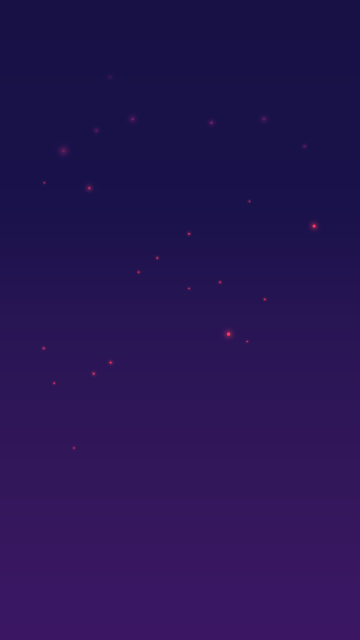
Reproduce this background procedurally as a Shadertoy shader.

```glsl
const vec3 SKY_TOP = vec3(0.092, 0.068, 0.275);
const vec3 SKY_UPPER = vec3(0.100, 0.070, 0.290);
const vec3 SKY_MIDDLE = vec3(0.158, 0.082, 0.330);
const vec3 SKY_LOWER = vec3(0.200, 0.090, 0.355);
const vec3 SKY_BOTTOM = vec3(0.230, 0.090, 0.390);

const vec3 EMBER_HOT = vec3(1.00, 0.22, 0.38);
const vec3 EMBER_COOL = vec3(0.72, 0.16, 0.62);
const int EMBER_COUNT = 24;
const vec2 FIELD_MIN = vec2(0.12, 0.30);
const vec2 FIELD_MAX = vec2(0.90, 0.89);
const float HEIGHT_BIAS = 0.65;
const float RADIUS_MIN = 0.0018;
const float RADIUS_MAX = 0.0055;
const float GLOW_SCALE = 2.2;
const float GLOW_STRENGTH = 0.38;
const float FADE_START = 0.62;
const float FADE_END = 0.92;

float hash(float n) {
    return fract(sin(n * 12.9898) * 43758.5453);
}

// Vertical gradient, h running from bottom (0) to top (1)
vec3 skyColor(float h) {
    vec3 color = mix(SKY_BOTTOM, SKY_LOWER, smoothstep(0.00, 0.28, h));
    color = mix(color, SKY_MIDDLE, smoothstep(0.20, 0.54, h));
    color = mix(color, SKY_UPPER, smoothstep(0.46, 0.71, h));
    return mix(color, SKY_TOP, smoothstep(0.68, 1.00, h));
}

// Scattered embers: a crisp core inside a soft halo, dimmer with height
vec3 addEmbers(vec3 color, vec2 p, float aspect, float pixel) {
    for (int i = 0; i < EMBER_COUNT; i++) {
        float id = float(i) * 4.0 + 1.0;
        vec2 place = vec2(hash(id), pow(hash(id + 1.0), HEIGHT_BIAS));
        place = mix(FIELD_MIN, FIELD_MAX, place);
        float size = hash(id + 2.0);
        float radius = mix(RADIUS_MIN, RADIUS_MAX, size * size);
        float fade = smoothstep(FADE_START, FADE_END, place.y);
        float blur = fade * hash(id + 3.0);

        float d = length(p - place * vec2(1.0, aspect));
        float core = 1.0 - smoothstep(radius - pixel, radius + pixel, d);
        float reach = radius * GLOW_SCALE * (1.0 + blur);
        float halo = GLOW_STRENGTH * exp(-d * d / (reach * reach));

        float light = max(core * (1.0 - blur), halo) * (1.0 - 0.6 * fade);
        color = mix(color, mix(EMBER_HOT, EMBER_COOL, fade), light);
    }
    return color;
}

void mainImage(out vec4 fragColor, in vec2 fragCoord) {
    vec2 p = fragCoord / iResolution.x;
    float aspect = iResolution.y / iResolution.x;
    vec3 color = skyColor(p.y / aspect);
    color = addEmbers(color, p, aspect, 1.0 / iResolution.x);
    fragColor = vec4(color, 1.0);
}
```
